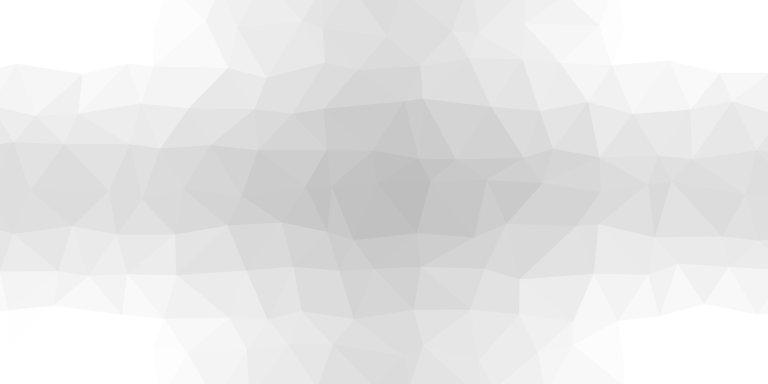
Reproduce this background procedurally as a Shadertoy shader.

```glsl
vec2 hash2(vec2 p) {
    vec3 q = fract(p.xyx * vec3(0.1031, 0.1030, 0.0973));
    q += dot(q, q.yzx + 33.33);
    return fract((q.xx + q.yz) * q.zy);
}

// Jittered mesh vertex, in units of the canvas height
vec2 meshVertex(vec2 id) {
    vec2 jitter = (hash2(id + 57.0) - 0.5) * vec2(0.68, 0.5);
    float rowShift = 0.5 * mod(id.y, 2.0);
    return vec2(1.01, 0.505) + (id + jitter + vec2(rowShift, 0.0)) * vec2(0.128, 0.106);
}

// Two crossing grey bands that darken where they overlap
float bandShade(vec2 p) {
    vec2 away = abs(p - vec2(1.01, 0.505)) / vec2(0.62, 0.35);
    vec2 band = max(1.0 - away, 0.0);
    return (1.0 - 0.145 * band.x) * (1.0 - 0.15 * band.y);
}

// Signed distance to the line a-b, positive on its left
float edgeSide(vec2 p, vec2 a, vec2 b) {
    vec2 e = normalize(b - a);
    return e.x * (p.y - a.y) - e.y * (p.x - a.x);
}

// Adds one flat facet as (shade * coverage, coverage)
vec2 facet(vec2 p, vec2 a, vec2 b, vec2 c, float pixel) {
    float inside = min(edgeSide(p, a, b), min(edgeSide(p, b, c), edgeSide(p, c, a)));
    float coverage = smoothstep(-pixel, pixel, inside);
    vec2 centre = (a + b + c) / 3.0;
    float tint = (hash2(floor(centre * 900.0)).x - 0.5) * 0.016;
    float shade = bandShade(centre);
    shade += tint * smoothstep(1.0, 0.96, shade);
    return vec2(shade, 1.0) * coverage;
}

void mainImage(out vec4 fragColor, in vec2 fragCoord) {
    vec2 p = fragCoord / iResolution.y;
    p.x += 1.0 - 0.5 * iResolution.x / iResolution.y;
    float pixel = 0.7 / iResolution.y;

    // Locate the mesh cell, allowing for the staggered rows
    vec2 cell = (p - vec2(1.01, 0.505)) / vec2(0.128, 0.106);
    cell.x -= 0.25;
    cell = floor(cell);

    // Gather the facets of nearby cells, split along the shorter diagonal
    vec2 total = vec2(0.0);
    for (int j = -1; j <= 1; j++) {
        for (int i = -2; i <= 2; i++) {
            vec2 id = cell + vec2(i, j);
            float shift = mod(id.y, 2.0);
            vec2 a = meshVertex(id);
            vec2 b = meshVertex(id + vec2(1.0, 0.0));
            vec2 c = meshVertex(id + vec2(1.0 + shift, 1.0));
            vec2 d = meshVertex(id + vec2(shift, 1.0));
            if (distance(a, c) < distance(b, d)) {
                total += facet(p, a, b, c, pixel) + facet(p, a, c, d, pixel);
            } else {
                total += facet(p, a, b, d, pixel) + facet(p, b, c, d, pixel);
            }
        }
    }

    float grey = total.y > 0.001 ? total.x / total.y : bandShade(p);
    fragColor = vec4(vec3(clamp(grey, 0.0, 1.0)), 1.0);
}
```
